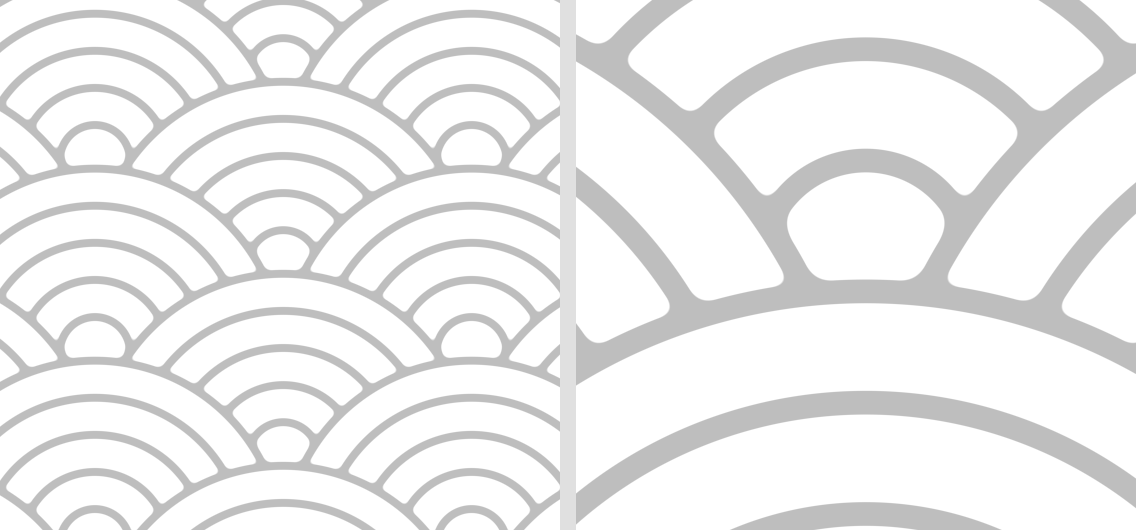
Left, the full canvas; right, a detail of the centre.
This pattern is drawn by a WebGL 2 fragment shader. Its source:

```glsl
#version 300 es
precision highp float;
// Overlapping wave scales: grey concentric arcs on white, in staggered columns.

uniform vec2 u_resolution;
out vec4 outColor;

// Lengths are fractions of the canvas height.
const vec2  PERIOD       = vec2(0.7107, 0.3623); // column and row spacing
const vec2  FIRST_CREST  = vec2(0.1791, 0.6818); // top of one scale
const float STAGGER_RISE = 0.1639;               // lift of the in-between columns
const float SCALE_RADIUS = 0.3540;
const float RADIUS_STEP  = 0.0720;               // radius lost per inner arc
const float CREST_STEP   = 0.0700;               // drop of the crest per inner arc
const int   ARC_COUNT    = 5;
const float LINE_WIDTH   = 0.0149;
const float FILLET       = 0.0110;               // rounding where lines meet
const int   ROW_REACH    = 2;                    // rows drawn above and below
const vec3  PAPER_COLOR  = vec3(1.0);
const vec3  LINE_COLOR   = vec3(0.745);

// Union of two distances with a rounded inner corner.
float smoothUnion(float a, float b, float k) {
    float h = max(k - abs(a - b), 0.0) / k;
    return min(a, b) - 0.25 * h * h * k;
}

// Signed distance to arc number i of a scale; p is relative to its crest.
float arcDistance(vec2 p, int i) {
    float radius = SCALE_RADIUS - float(i) * RADIUS_STEP;
    float crest = -float(i) * CREST_STEP;
    return length(p - vec2(0.0, crest - radius)) - radius;
}

// Lays one horizontal row of scales over the lines drawn so far.
float coverWithRow(float lines, vec2 p, vec2 crest) {
    vec2 q = p - crest;
    q.x = mod(q.x + 0.5 * PERIOD.x, PERIOD.x) - 0.5 * PERIOD.x;

    float rim = arcDistance(q, 0);
    if (rim < 0.0) {
        lines = 1.0;
        for (int i = 1; i < ARC_COUNT; i++) {
            lines = min(lines, abs(arcDistance(q, i)) - 0.5 * LINE_WIDTH);
        }
    }
    return smoothUnion(lines, abs(rim) - 0.5 * LINE_WIDTH, FILLET);
}

void main() {
    vec2 p = gl_FragCoord.xy / u_resolution.y;
    float pixel = 1.0 / u_resolution.y;

    // Rows run from the top down, so lower scales hide the ones behind.
    float lines = 1.0;
    vec2 stagger = vec2(0.5 * PERIOD.x, STAGGER_RISE);
    for (int row = -ROW_REACH; row <= ROW_REACH; row++) {
        vec2 crest = FIRST_CREST - vec2(0.0, float(row) * PERIOD.y);
        lines = coverWithRow(lines, p, crest + stagger);
        lines = coverWithRow(lines, p, crest);
    }

    float ink = 1.0 - smoothstep(-0.75 * pixel, 0.75 * pixel, lines);
    outColor = vec4(mix(PAPER_COLOR, LINE_COLOR, ink), 1.0);
}
```
